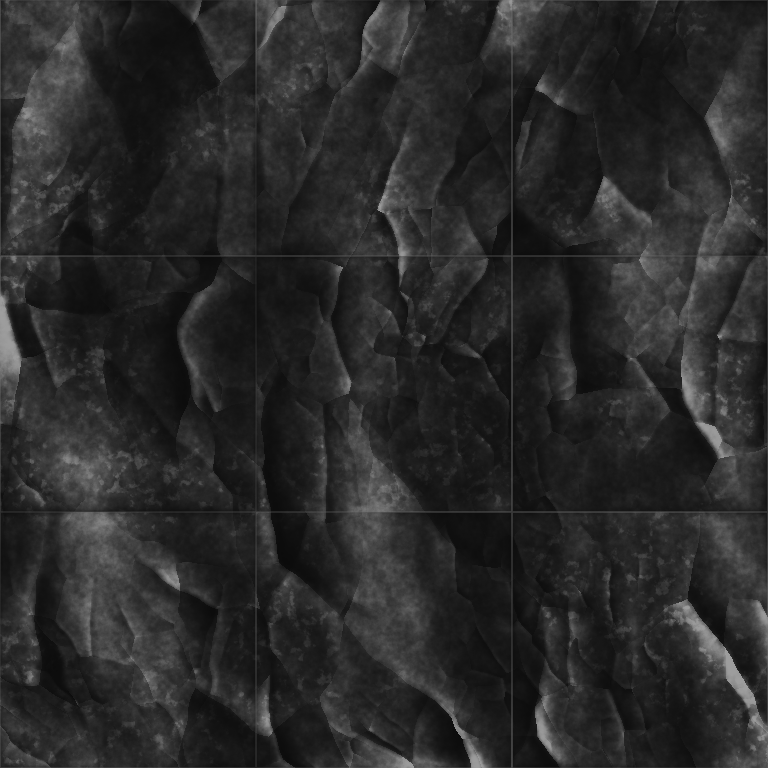
Reproduce this texture procedurally as a Shadertoy shader.

```glsl
const float TILES = 3.0;
const float SEAM_WIDTH = 0.0013;
const float GROOVE_WIDTH = 0.004;
const float RIM_WIDTH = 0.013;
const vec2 LARGE_FOLDS = vec2(7.5, 4.6);
const vec2 MEDIUM_FOLDS = vec2(13.0, 9.0);
const vec2 SMALL_FOLDS = vec2(25.0, 19.0);
const vec2 LIGHT_DIR = vec2(0.92, 0.39);
const float LEAN = 0.35;
const float BLACK = 0.040;
const float MID_TONE = 0.105;
const float CONTRAST = 0.72;
const float BRIGHTEST = 0.62;
const float SEAM_TONE = 0.45;

float hash(vec2 p) {
    vec3 q = fract(vec3(p.xyx) * 0.1031);
    q += dot(q, q.yzx + 33.33);
    return fract((q.x + q.y) * q.z);
}

vec2 hash2(vec2 p) {
    return vec2(hash(p), hash(p + vec2(47.3, 91.7)));
}

float noise(vec2 p) {
    vec2 i = floor(p), f = fract(p);
    f = f * f * (3.0 - 2.0 * f);
    return mix(mix(hash(i), hash(i + vec2(1, 0)), f.x),
               mix(hash(i + vec2(0, 1)), hash(i + vec2(1, 1)), f.x), f.y);
}

float fbm(vec2 p) {
    float sum = 0.0, amp = 0.5;
    for (int i = 0; i < 5; i++) {
        sum += amp * noise(p);
        p = mat2(1.6, 1.2, -1.2, 1.6) * p + 17.3;
        amp *= 0.5;
    }
    return sum / 0.96875;
}

// Crumpled facets: x = light and dark flanks of creases, y = thin ridge lines
vec2 folds(vec2 p) {
    vec2 home = floor(p), cell = home, toCell = vec2(8.0);
    for (int y = -1; y <= 1; y++)
    for (int x = -1; x <= 1; x++) {
        vec2 c = home + vec2(x, y);
        vec2 r = c + hash2(c) - p;
        if (dot(r, r) < dot(toCell, toCell)) { toCell = r; cell = c; }
    }
    float shade = 0.0, ridge = 0.0;
    for (int y = -2; y <= 2; y++)
    for (int x = -2; x <= 2; x++) {
        if (x == 0 && y == 0) continue;
        vec2 c = cell + vec2(x, y);
        vec2 r = c + hash2(c) - p;
        vec2 normal = normalize(r - toCell);
        float dist = dot(0.5 * (r + toCell), normal);
        float strength = smoothstep(0.25, 1.0, hash(cell + c + 3.1));
        // Hills and valleys catch the light on opposite sides
        float side = hash(cell + c + 29.0) < 0.5 ? -1.0 : 1.0;
        float flank = exp(-7.0 * dist) * smoothstep(-0.03, 0.07, dist);
        shade += side * strength * dot(normal, LIGHT_DIR) * flank;
        ridge += side * strength * exp(-35.0 * dist);
    }
    return vec2(shade, ridge);
}

// Antialiased line that keeps its weight when thinner than a pixel
float line(float dist, float width, float px) {
    float w = max(width, px);
    return clamp((0.5 * (w + px) - dist) / px, 0.0, 1.0) * width / w;
}

void mainImage(out vec4 fragColor, in vec2 fragCoord) {
    vec2 uv = fragCoord / iResolution.xy;
    float px = 1.0 / iResolution.y;
    vec2 tile = floor(uv * TILES);

    // Bend the sheet so that the creases wander
    vec2 bend = vec2(fbm(uv * 3.0 + 5.1), fbm(uv * 3.0 + 31.7)) - 0.5;
    vec2 sheet = uv + 0.15 * bend;
    sheet.x -= LEAN * (uv.y - 0.5) * (uv.y - 0.5);

    // Folds in three sizes over broad vertical streaks
    vec2 large = folds(sheet * LARGE_FOLDS + 11.0);
    vec2 medium = folds(sheet * MEDIUM_FOLDS + 37.0);
    vec2 small = folds(sheet * SMALL_FOLDS + 53.0);
    float press = 0.3 + smoothstep(0.2, 0.75, noise(uv * 6.0 + 3.0));
    float crease = smoothstep(0.3, 0.7, noise(uv * 7.0 + 41.0));
    float crumple = smoothstep(0.4, 0.65, fbm(uv * 6.0 + 71.0));
    float light = 5.0 * (fbm(sheet * vec2(8.5, 3.4) + 23.0) - 0.5);
    light += 3.0 * press * large.x + 2.6 * crease * medium.x;
    light += 1.7 * crumple * small.x;
    float wisp = smoothstep(0.35, 0.8, noise(uv * 13.0 + 9.0));
    light += wisp * (0.6 * large.y + 0.55 * medium.y + 0.5 * crumple * small.y);

    // Dusty grain and worn specks
    float dust = smoothstep(0.45, 0.68, fbm(uv * 8.0 + 83.0));
    float specks = smoothstep(0.55, 0.75, fbm(uv * 105.0 + 7.0));
    light += 1.5 * (fbm(uv * 38.0) - 0.5) + 0.9 * dust * specks;
    light += 1.1 * (fbm(uv * 160.0 + 19.0) - 0.5);

    // Each tile has its own tone and unevenly worn rim
    vec2 seamDist = abs(fract(uv * TILES + 0.5) - 0.5) / TILES;
    float edge = min(seamDist.x, seamDist.y);
    float wear = noise(uv * 7.0 + 37.0 * hash2(tile + 2.0));
    light += 0.5 * (hash(tile + 13.0) - 0.5);
    light += 3.2 * (wear - 0.42) * exp(-edge / RIM_WIDTH);
    light -= 0.9 * exp(-edge / GROOVE_WIDTH);

    // Tone curve with a soft shoulder
    float tone = BLACK + MID_TONE * exp(CONTRAST * light);
    tone /= pow(1.0 + pow(tone / BRIGHTEST, 4.0), 0.25);

    // Fine pale seams, fading along their length
    vec2 fade = vec2(noise(vec2(uv.y * 5.0, floor(uv.x * TILES + 0.5) + 4.0)),
                     0.8 * noise(vec2(uv.x * 5.0, floor(uv.y * TILES + 0.5) + 40.0)));
    vec2 seam = vec2(line(seamDist.x, SEAM_WIDTH, px), line(seamDist.y, SEAM_WIDTH, px));
    seam *= 0.2 + 0.8 * fade;
    tone = mix(tone, max(tone, SEAM_TONE), max(seam.x, seam.y));

    fragColor = vec4(vec3(tone), 1.0);
}
```
